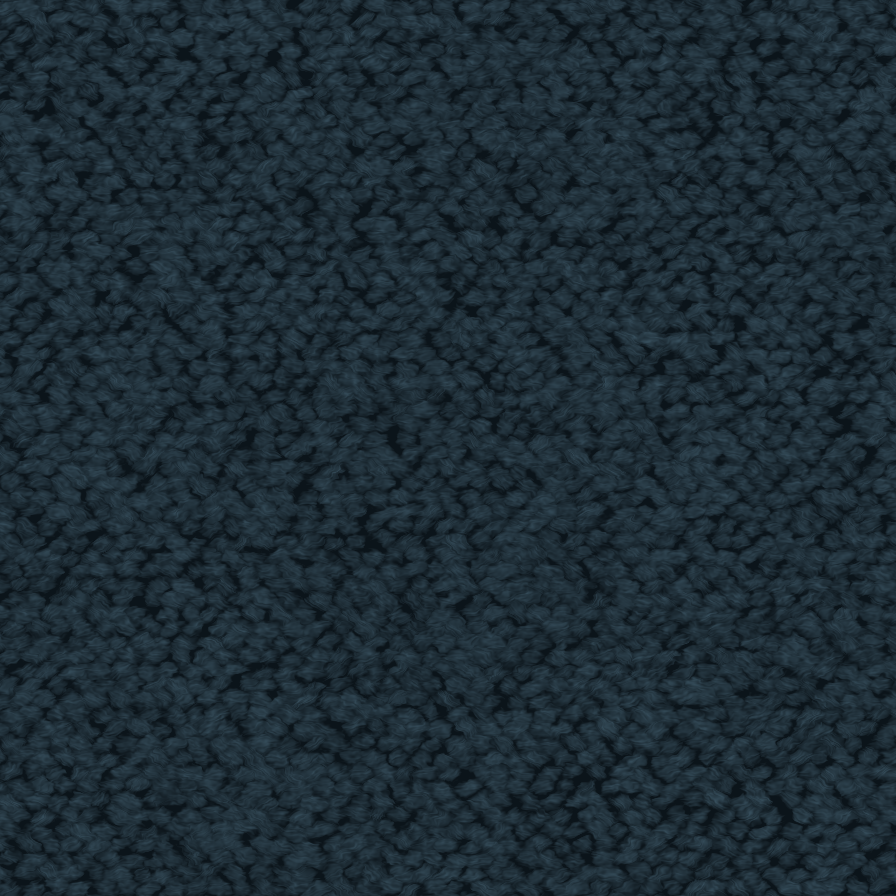
Reproduce this texture procedurally as a three.js fragment shader.

```glsl
varying vec2 vUv;

vec2 hash2(vec2 p) {
  p = vec2(dot(p, vec2(127.1, 311.7)), dot(p, vec2(269.5, 183.3)));
  return fract(sin(p) * 43758.5453);
}

// Gradient noise, roughly -0.7 to 0.7
float gradientNoise(vec2 p) {
  vec2 cell = floor(p);
  vec2 f = fract(p);
  vec2 u = f * f * f * (f * (f * 6.0 - 15.0) + 10.0);
  vec2 o = vec2(0.0, 1.0);
  float a = dot(hash2(cell) * 2.0 - 1.0, f);
  float b = dot(hash2(cell + o.yx) * 2.0 - 1.0, f - o.yx);
  float c = dot(hash2(cell + o.xy) * 2.0 - 1.0, f - o.xy);
  float d = dot(hash2(cell + o.yy) * 2.0 - 1.0, f - o.yy);
  return mix(mix(a, b, u.x), mix(c, d, u.x), u.y);
}

// Staggered yarn puffs: x = height, y = yarn tone with fibres
vec2 weave(vec2 p) {
  float total = 0.0;
  float toneSum = 0.0;
  for (int j = -1; j <= 1; j++) {
    float row = floor(p.y) + float(j);
    float x = p.x + 0.5 * mod(row, 2.0) + 0.2 * hash2(vec2(row, 7.0)).x;
    for (int i = -1; i <= 1; i++) {
      vec2 id = vec2(floor(x) + float(i), row);
      vec2 shift = hash2(id) - 0.5;
      vec2 shape = hash2(id + 53.0);
      vec2 q = vec2(x, p.y) - id - 0.5 - shift * vec2(0.4, 0.36);
      q.y += (shape.x - 0.5) * 1.1 * q.x;

      // Lens outline, pinched at both ends
      vec2 lens = q * vec2(1.0, 1.0 + 0.5 * abs(q.x));
      lens /= vec2(0.46, 0.58) + vec2(0.18, 0.26) * shape.yx;
      float height = 1.0 - dot(lens, lens);
      float weight = exp(7.0 * height);

      // Fibres cross each puff at their own slant
      float slant = (hash2(id + 91.0).x - 0.5) * 2.4;
      vec2 strand = vec2(q.x * 3.0, (q.y + slant * q.x) * 6.0);
      float fibre = gradientNoise(strand + id * 17.3);
      float tone = (shape.y - 0.5) * 0.24 + fibre * 0.5 + q.y * 0.16;
      total += weight;
      toneSum += weight * tone;
    }
  }
  return vec2(log(total) / 7.0, toneSum / total);
}

void main() {
  // Uneven thread spacing and frayed outlines
  vec2 p = vUv * vec2(38.0, 62.0);
  p += vec2(gradientNoise(vUv * 9.0), gradientNoise(vUv * 11.0 + 31.0)) * 0.4;
  p += 0.3 * vec2(gradientNoise(p * 1.7 + 5.0), gradientNoise(p * 1.7 + 47.0));
  p += 0.12 * vec2(gradientNoise(p * 4.3 + 9.0), gradientNoise(p * 4.3 + 63.0));
  vec2 yarn = weave(p);

  // Flattened and raised areas of the cloth
  float wear = gradientNoise(vUv * vec2(4.0, 5.0) + 12.0);
  float relief = 0.44 + 0.3 * wear;
  float tone = 0.55 + relief * (yarn.x - 0.64) + yarn.y;

  // Small dark pits, scattered among the gaps
  float gap = 1.0 - smoothstep(0.05, 0.55, yarn.x);
  float pit = smoothstep(-0.05, 0.3, gradientNoise(p * vec2(1.3, 0.9) + 71.0));
  tone -= gap * pit * 0.36;

  // Mottling, horizontal streaks and fuzz in several directions
  tone += 0.06 * gradientNoise(vUv * 3.5 + 3.0);
  tone += 0.08 * gradientNoise(vUv * vec2(9.0, 75.0) + 19.0);
  tone += 0.24 * gradientNoise(vUv * vec2(130.0, 190.0));
  tone += 0.16 * gradientNoise(mat2(0.8, 0.6, -0.6, 0.8) * vUv * vec2(210.0, 170.0));

  vec3 shadow = vec3(0.045, 0.078, 0.1);
  vec3 light = vec3(0.19, 0.275, 0.325);
  gl_FragColor = vec4(mix(shadow, light, clamp(tone, 0.0, 1.15)), 1.0);
}
```
